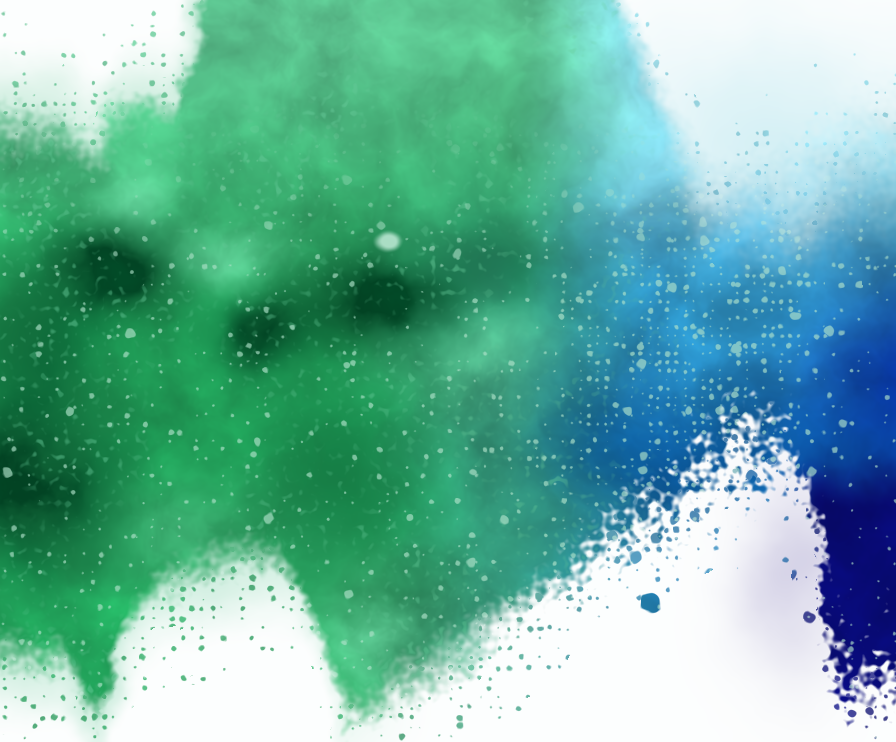
Write a Shadertoy shader that draws this background.

```glsl
const vec3 PAPER = vec3(0.99, 0.995, 0.995);
const vec3 GREEN = vec3(0.13, 0.63, 0.35);
const vec3 MINT = vec3(0.40, 0.79, 0.60);
const vec3 DEEP_GREEN = vec3(0.0, 0.25, 0.13);
const vec3 TEAL = vec3(0.20, 0.59, 0.48);
const vec3 SKY = vec3(0.52, 0.83, 0.89);
const vec3 AZURE = vec3(0.17, 0.56, 0.75);
const vec3 OCEAN = vec3(0.04, 0.34, 0.60);
const vec3 ROYAL = vec3(0.02, 0.19, 0.64);
const vec3 INDIGO = vec3(0.03, 0.04, 0.46);
const vec3 LILAC = vec3(0.74, 0.72, 0.85);

vec2 hash2(vec2 p) {
    vec3 h = fract(p.xyx * vec3(0.1031, 0.1030, 0.0973));
    h += dot(h, h.yzx + 33.33);
    return fract((h.xx + h.yz) * h.zy);
}

float gradientNoise(vec2 p) {
    vec2 cell = floor(p), f = fract(p);
    vec2 u = f * f * f * (f * (f * 6.0 - 15.0) + 10.0);
    vec2 e = vec2(0.0, 1.0);
    float a = dot(hash2(cell) * 2.0 - 1.0, f);
    float b = dot(hash2(cell + e.yx) * 2.0 - 1.0, f - e.yx);
    float c = dot(hash2(cell + e) * 2.0 - 1.0, f - e);
    float d = dot(hash2(cell + 1.0) * 2.0 - 1.0, f - 1.0);
    return mix(mix(a, b, u.x), mix(c, d, u.x), u.y);
}

float fbm(vec2 p) {
    float sum = 0.0, amp = 0.6;
    for (int i = 0; i < 5; i++) {
        sum += amp * gradientNoise(p);
        p = mat2(1.6, 1.2, -1.2, 1.6) * p + 7.3;
        amp *= 0.55;
    }
    return sum;
}

// Soft elliptical spot
float puff(vec2 p, vec2 centre, vec2 radius) {
    vec2 d = (p - centre) / radius;
    return exp(-dot(d, d));
}

// Irregular grains, one per grid cell
float flecks(vec2 p, float scale, float chance, float pixel) {
    vec2 g = p * scale, cell = floor(g);
    vec2 pick = hash2(cell + scale);
    vec2 centre = 0.35 + 0.3 * hash2(cell + 41.7);
    float radius = 0.08 + 0.26 * pick.y * pick.y;
    float dist = length(fract(g) - centre) + 0.2 * gradientNoise(g * 2.3);
    float aa = pixel * scale;
    return (1.0 - smoothstep(radius - aa, radius + aa, dist)) * step(pick.x, chance);
}

float lowerEdge(float x) {
    float y = mix(0.13, 0.25, smoothstep(0.0, 0.35, x));
    y -= 0.11 * exp(-pow((x - 0.125) / 0.035, 2.0));
    y -= 0.21 * smoothstep(0.39, 0.46, x) * (1.0 - smoothstep(0.46, 0.85, x));
    return y + 0.15 * smoothstep(0.75, 1.0, x) - 0.31 * smoothstep(1.06, 1.15, x);
}

float upperEdge(float x) {
    float y = 0.84 + 0.32 * smoothstep(0.23, 0.33, x);
    y -= 0.04 * exp(-pow((x - 0.13) / 0.03, 2.0));
    return y - 0.45 * smoothstep(0.74, 0.98, x) + 0.10 * smoothstep(1.05, 1.25, x);
}

vec3 powderColor(vec2 p, float mottle) {
    // Green to blue sweep
    vec3 col = mix(GREEN, MINT, smoothstep(0.55, 0.98, p.y) * 0.85);
    col = mix(col, TEAL, smoothstep(0.45, 0.70, p.x) * smoothstep(0.85, 0.55, p.y));
    vec3 blue = mix(OCEAN, AZURE, smoothstep(0.36, 0.56, p.y));
    blue = mix(blue, SKY, smoothstep(0.56, 0.86, p.y));
    blue = mix(blue, AZURE, 0.7 * smoothstep(0.38, 0.26, p.y));
    col = mix(col, blue, smoothstep(0.68, 0.89, p.x));

    // Pale clouds
    float pale = 0.6 * puff(p, vec2(0.30, 0.66), vec2(0.09, 0.04));
    pale += 0.6 * puff(p, vec2(0.17, 0.73), vec2(0.05, 0.05));
    pale += 0.5 * puff(p, vec2(0.63, 0.51), vec2(0.11, 0.08));
    pale += 0.7 * puff(p, vec2(0.52, 0.13), vec2(0.11, 0.10));
    pale += 0.4 * puff(p, vec2(0.27, 0.28), vec2(0.12, 0.06));
    col = mix(col, MINT, clamp(pale * (1.0 + mottle), 0.0, 1.0));

    // Dark hollows
    float dark = 1.1 * puff(p, vec2(0.15, 0.63), vec2(0.08, 0.055));
    dark += 0.9 * puff(p, vec2(0.36, 0.56), vec2(0.06, 0.05));
    dark += 1.1 * puff(p, vec2(0.51, 0.60), vec2(0.085, 0.06));
    dark += 1.1 * puff(p, vec2(0.03, 0.35), vec2(0.12, 0.10));
    dark += 0.5 * puff(p, vec2(0.04, 0.54), vec2(0.09, 0.09));
    dark += 0.35 * puff(p, vec2(0.45, 0.35), vec2(0.10, 0.14));
    dark += 0.35 * puff(p, vec2(0.67, 0.64), vec2(0.08, 0.07));
    col = mix(col, DEEP_GREEN, clamp(dark * (1.0 + 1.3 * mottle), 0.0, 0.95));
    col = mix(col, OCEAN, 0.5 * puff(p, vec2(0.83, 0.40), vec2(0.09, 0.07)));
    col = mix(col, ROYAL, 0.95 * puff(p, vec2(1.23, 0.48), vec2(0.13, 0.13)));
    col = mix(col, INDIGO, smoothstep(0.40, 0.32, p.y) * smoothstep(1.03, 1.11, p.x));
    return col * (1.0 + 0.45 * mottle);
}

void mainImage(out vec4 fragColor, in vec2 fragCoord) {
    float pixel = 1.0 / iResolution.y;
    vec2 p = fragCoord * pixel;
    vec2 q = p + 0.07 * vec2(fbm(p * 5.0), fbm(p * 5.0 + 17.0));
    float mottle = fbm(q * 8.0), grain = gradientNoise(p * 95.0);
    vec3 powder = powderColor(q, mottle);

    // Pale grit inside the cloud
    float clumps = smoothstep(-0.2, 0.3, fbm(p * 6.0 + 31.0));
    powder = mix(powder, MINT, 0.5 * clumps * smoothstep(0.12, 0.45, grain) * smoothstep(1.0, 0.7, p.x));
    float spray = puff(p, vec2(0.92, 0.54), vec2(0.16, 0.20));
    float grit = max(flecks(p, 85.0, 0.15 + 0.6 * spray, pixel), flecks(p, 48.0, 0.05 + 0.3 * spray, pixel));
    powder = mix(powder, mix(MINT, PAPER, 0.5), 0.65 * grit * smoothstep(0.9, 0.6, p.y));

    // Cloud outline with ragged, dusty borders
    float d = min(q.y - lowerEdge(q.x), upperEdge(q.x) - q.y);
    float airy = smoothstep(0.75, 1.0, p.x) * smoothstep(0.50, 0.70, p.y);
    float ragged = smoothstep(0.62, 0.90, p.x) * smoothstep(0.55, 0.40, p.y);
    float soft = 0.035 + 0.075 * airy;
    float rough = 0.06 * mottle + mix(0.025, 0.13, ragged) * (grain + 0.6 * gradientNoise(p * 48.0));
    float density = smoothstep(-soft, soft, d + rough);

    // Loose debris
    float near = smoothstep(-0.18, 0.0, d);
    float debris = max(flecks(p, 75.0, 0.6 * near, pixel), flecks(p, 38.0, 0.3 * near * ragged, pixel));
    float drop = length(p - vec2(0.876, 0.187)) + 0.008 * gradientNoise(p * 70.0);
    debris = max(0.75 * debris, 1.0 - smoothstep(0.012, 0.012 + 2.0 * pixel, drop));

    // Thin haze over the paper
    vec3 col = mix(PAPER, SKY, 0.32 * puff(q, vec2(1.05, 0.80), vec2(0.20, 0.15)));
    col = mix(col, LILAC, 0.6 * puff(q, vec2(1.07, 0.23), vec2(0.08, 0.12)));
    col = mix(col, MINT, 0.3 * smoothstep(-0.12, 0.0, d) * smoothstep(0.6, 0.3, p.x));
    col = mix(col, powder, max(density, debris));

    // Bright lump
    float lump = length((p - vec2(0.525, 0.675)) * vec2(0.8, 1.0)) + 0.3 * (q.y - p.y);
    col = mix(col, mix(MINT, PAPER, 0.55), 0.9 * smoothstep(0.019, 0.009, lump));
    fragColor = vec4(clamp(col, 0.0, 1.0), 1.0);
}
```
